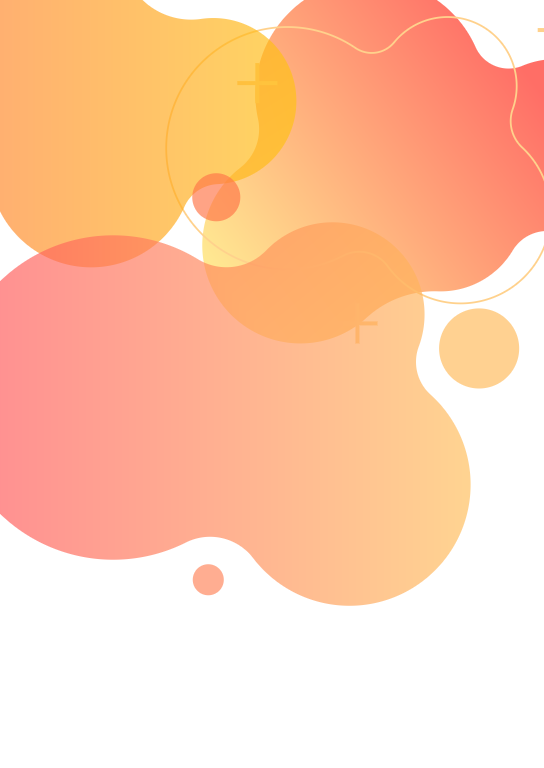
Reproduce this background procedurally as a WebGL 2 fragment shader.

```glsl
#version 300 es
precision highp float;
uniform vec2 u_resolution;
out vec4 fragColor;

// The canvas is 7.67 units tall, measured from its top left corner.
float pixelSize() { return 7.67 / u_resolution.y; }

float coverage(float d) { return clamp(0.5 - d / pixelSize(), 0.0, 1.0); }

float circle(vec2 p, vec3 c) { return length(p - c.xy) - c.z; }

// Two circles (centre, radius) joined by tangent arcs of the given radius.
float joined(vec2 p, vec3 a, vec3 b, float fillet) {
    vec2 axis = b.xy - a.xy;
    float span = length(axis);
    axis /= span;
    vec2 rel = p - a.xy;
    vec2 q = vec2(dot(rel, axis), abs(rel.x * axis.y - rel.y * axis.x));
    float ra = a.z + fillet, rb = b.z + fillet;
    float x = (span * span + ra * ra - rb * rb) / (2.0 * span);
    vec2 f = vec2(x, sqrt(max(ra * ra - x * x, 0.0)));
    bool between = q.x * f.y > q.y * f.x && (span - q.x) * f.y > q.y * (span - f.x);
    return between ? fillet - length(q - f) : min(circle(p, a), circle(p, b));
}

float redBlob(vec2 p) {
    vec3 top = vec3(3.70, 0.94, 1.15), left = vec3(3.00, 2.45, 0.98);
    vec3 low = vec3(4.40, 2.07, 0.84), right = vec3(5.55, 1.45, 0.86);
    return min(min(joined(p, top, left, 0.49), joined(p, left, low, 1.00)),
               min(joined(p, low, right, 0.40), joined(p, top, right, 0.36)));
}

float yellowBlob(vec2 p) {
    vec3 right = vec3(2.13, 1.01, 0.83), low = vec3(0.91, 1.65, 1.02);
    vec3 corner = vec3(0.60, 0.50, 0.95);
    return min(joined(p, right, low, 0.38), joined(p, corner, right, 0.70));
}

float pinkBlob(vec2 p) {
    vec3 left = vec3(1.13, 3.97, 1.62), top = vec3(3.32, 3.14, 0.92);
    vec3 low = vec3(3.49, 4.84, 1.21);
    return min(joined(p, left, top, 0.55),
               min(joined(p, top, low, 0.44), joined(p, left, low, 0.54)));
}

float outline(vec2 p) {
    vec3 left = vec3(2.87, 1.48, 1.21), top = vec3(4.47, 0.86, 0.69);
    vec3 low = vec3(4.60, 2.13, 0.90);
    float d = min(joined(p, left, top, 0.29),
                  min(joined(p, top, low, 0.36), joined(p, left, low, 0.35)));
    return abs(d) - 0.009;
}

float plusSign(vec2 p) {
    p = abs(p);
    p = p.x > p.y ? p : p.yx;
    return max(p.x - 0.20, p.y - 0.02);
}

// Translucent paint: tint is its look on white, and some of the base shows through.
vec3 glaze(vec3 base, vec3 tint, float d) {
    return mix(base, tint - 0.33 * (1.0 - base), coverage(d));
}

void main() {
    vec2 p = vec2(gl_FragCoord.x, u_resolution.y - gl_FragCoord.y) * pixelSize();
    vec3 color = vec3(1.0);

    // Opaque blob with a diagonal gradient
    vec2 slope = vec2(2.95, -2.20);
    float t = clamp(dot(p - vec2(2.15, 2.70), slope) / dot(slope, slope), 0.0, 1.0);
    vec3 red = mix(vec3(1.0, 0.91, 0.57), vec3(1.0, 0.43, 0.40), t);
    color = mix(color, red, coverage(redBlob(p)));

    // Thin outline and plus signs, beneath the translucent blobs
    float lines = outline(p);
    vec2 centres[3] = vec2[3](vec2(2.57, 0.83), vec2(3.57, 3.23), vec2(5.57, 0.30));
    for (int i = 0; i < 3; i++) lines = min(lines, plusSign(p - centres[i]));
    color = mix(color, vec3(1.0, 0.82, 0.55), coverage(lines));

    // Translucent blobs with horizontal gradients
    vec3 yellow = mix(vec3(1.0, 0.69, 0.44), vec3(1.0, 0.84, 0.38), clamp(p.x / 2.97, 0.0, 1.0));
    color = glaze(color, yellow, yellowBlob(p));
    vec3 pink = mix(vec3(1.0, 0.57, 0.57), vec3(1.0, 0.83, 0.57), clamp(p.x / 4.70, 0.0, 1.0));
    color = glaze(color, pink, pinkBlob(p));

    // Loose dots
    color = glaze(color, vec3(1.0, 0.64, 0.52), circle(p, vec3(2.16, 1.97, 0.24)));
    color = glaze(color, vec3(1.0, 0.68, 0.57), circle(p, vec3(2.08, 5.79, 0.155)));
    color = glaze(color, vec3(1.0, 0.82, 0.57), circle(p, vec3(4.785, 3.48, 0.40)));

    fragColor = vec4(color, 1.0);
}
```
